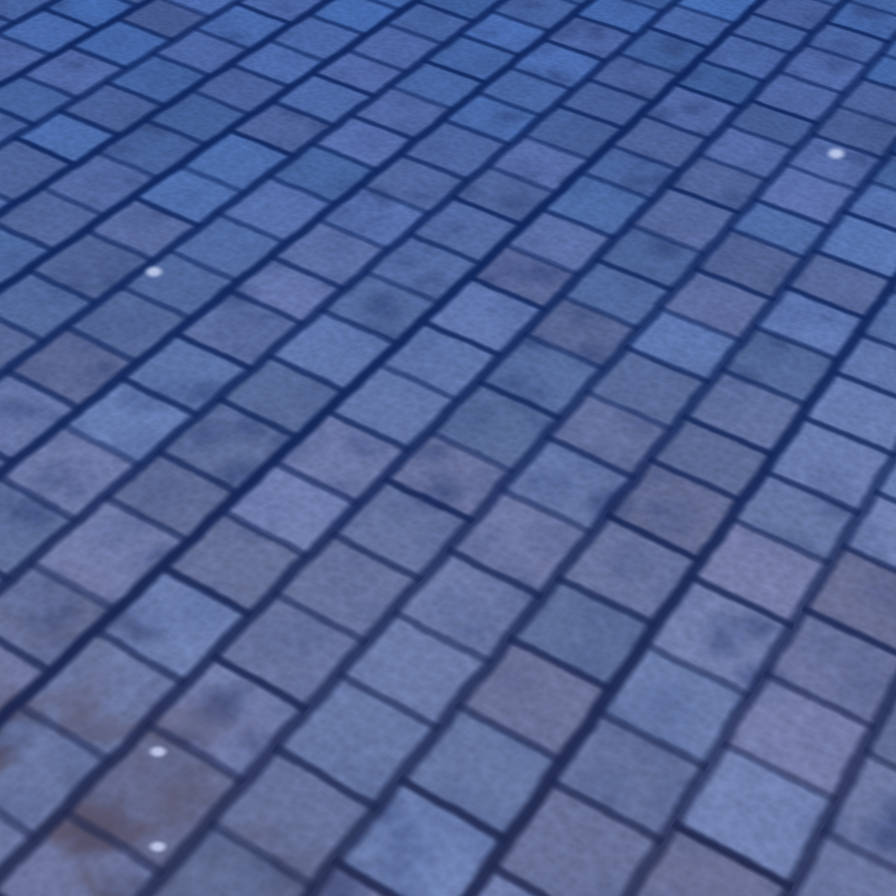
Write a WebGL 2 fragment shader that draws this texture.

```glsl
#version 300 es
precision highp float;
// Blue-grey stone setts in staggered diagonal rows, receding in perspective.
uniform vec2 u_resolution;
out vec4 outColor;

// Ground plane: two vanishing points, in canvas units
const vec2 ROW_VANISH = vec2(1.908, 1.999);
const float CROSS_VANISH_X = -3.385;
const vec2 HORIZON = vec2(0.0056, 0.0853);
const float FIRST_ROW = 0.603;
const float SETT_LENGTH = 1.46;

// Bond and joints, in units of one sett
const float BOND_START = 0.34;
const float BOND_SHIFT = 0.41;
const float ROW_GAP = 0.060;
const float CROSS_GAP = 0.043;
const float JOINT_JITTER = 0.16;

// Colours
const vec3 STONE_NEAR = vec3(0.415, 0.465, 0.635);
const vec3 STONE_FAR = vec3(0.270, 0.390, 0.640);
const vec3 JOINT_NEAR = vec3(0.110, 0.140, 0.290);
const vec3 JOINT_FAR = vec3(0.050, 0.140, 0.360);
const vec3 STAIN = vec3(0.190, 0.260, 0.460);
const vec3 RUST = vec3(0.330, 0.290, 0.360);
const vec3 LITTER = vec3(0.780, 0.820, 0.950);

float hash(vec2 p) {
  vec3 q = fract(vec3(p.xyx) * 0.1031);
  q += dot(q, q.yzx + 33.33);
  return fract((q.x + q.y) * q.z);
}

vec2 hash2(vec2 p) {
  return vec2(hash(p), hash(p + 47.3));
}

// Distance to the nearest scattered cell point
float cellular(vec2 p) {
  vec2 cell = floor(p);
  float nearest = 2.0;
  for (int j = -1; j <= 1; j++)
    for (int i = -1; i <= 1; i++) {
      vec2 c = cell + vec2(i, j);
      nearest = min(nearest, distance(p, c + hash2(c)));
    }
  return nearest;
}

float layeredSines(vec2 p) {
  float sum = 0.0, amplitude = 0.5;
  for (int i = 0; i < 4; i++) {
    sum += amplitude * sin(p.x + 1.7 * sin(p.y)) * cos(p.y - 1.3 * sin(p.x * 0.7));
    p = mat2(1.5, 1.1, -1.1, 1.5) * p + 2.3;
    amplitude *= 0.6;
  }
  return sum;
}

// x counts the rows, y counts the setts along a row
vec2 groundPlane(vec2 p) {
  vec2 toVanish = ROW_VANISH - p;
  float depth = dot(HORIZON, toVanish);
  return vec2(toVanish.x - FIRST_ROW * toVanish.y,
              (p.x - CROSS_VANISH_X) / SETT_LENGTH) / depth;
}

// Soft joint coverage, never sharper than the sampling allows
float joint(float dist, float gap, float texel) {
  return 1.0 - smoothstep(gap * 0.25, gap * 1.6 + texel, dist);
}

void main() {
  vec2 p = gl_FragCoord.xy / u_resolution;
  vec2 ground = groundPlane(p);
  vec2 texel = fwidth(ground);
  vec2 worn = ground + 0.022 * vec2(layeredSines(ground * 3.1), layeredSines(ground * 3.7 + 9.0));

  // Staggered bond with uneven cross joints
  float row = floor(worn.x);
  float along = worn.y - BOND_START - BOND_SHIFT * mod(row, 2.0)
              + 0.12 * (hash(vec2(row, 71.0)) - 0.5);
  float index = round(along);
  float seam = along - index - JOINT_JITTER * (hash(vec2(row, index) + 20.0) - 0.5);
  vec2 sett = vec2(row, seam > 0.0 ? index : index - 1.0) + 100.0;
  float line = round(worn.x);
  float rowJoint = joint(abs(worn.x - line), ROW_GAP, texel.x)
                 * mix(0.72, 1.0, hash(vec2(line + 60.0, 5.0)));
  float crossJoint = joint(abs(seam), CROSS_GAP, texel.y)
                   * mix(0.5, 0.95, hash(vec2(row + 50.0, index + 13.0)));

  // Stone: distance tint, tone of each sett, blotches and grain
  float far = smoothstep(0.3, 1.08, p.y);
  vec3 color = mix(STONE_NEAR, STONE_FAR, far);
  color *= 1.0 + 0.17 * (hash(sett) - 0.5);
  color += vec3(0.02, -0.005, -0.015) * (hash(sett + 31.0) - 0.5) * 2.0;
  float blotch = 1.0 - smoothstep(0.1, 0.65, cellular(ground * vec2(1.7, 1.3) + 40.0));
  float patchy = smoothstep(-0.1, 0.6, layeredSines(ground * 2.3 + 4.0));
  float stained = step(0.45, hash(sett + 7.0));
  color = mix(color, STAIN, blotch * (0.12 + 0.3 * stained) * (0.4 + patchy));
  color *= 1.0 + 0.055 * layeredSines(ground * vec2(13.0, 17.0));
  color *= 0.965 + 0.09 * cellular(ground * vec2(11.0, 8.0));

  // Rusty soil towards the lower left corner
  float soil = 1.0 - smoothstep(0.08, 0.48, length(p * vec2(1.0, 1.1)));
  color = mix(color, RUST, soil * (0.15 + 0.6 * patchy));

  // Joints
  float gap = 1.0 - (1.0 - rowJoint) * (1.0 - crossJoint);
  color = mix(color, mix(JOINT_NEAR, JOINT_FAR, smoothstep(0.0, 0.75, p.y)), gap * 0.93);

  // Rare pale litter
  vec2 spot = floor(p * 9.0);
  vec2 offset = fract(p * 9.0) - 0.25 - 0.5 * hash2(spot + 3.0);
  float speck = 1.0 - smoothstep(0.02, 0.085, length(offset * vec2(0.7, 1.1)));
  color = mix(color, LITTER, speck * step(0.93, hash(spot + 15.0)) * 0.85);

  outColor = vec4(color, 1.0);
}
```
